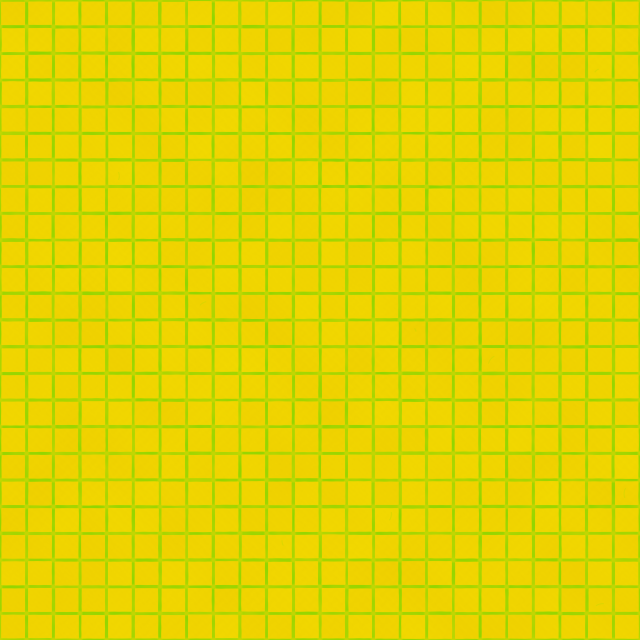
Write a WebGL 1 fragment shader that draws this pattern.

```glsl
precision highp float;
// Square yellow mosaic tiles with thin, unevenly worn lime green grout.
uniform vec2 u_resolution;

const float TILES = 24.0;
const float TAU = 6.2831853;
const vec3 TILE_COOL = vec3(0.945, 0.845, 0.0);
const vec3 TILE_WARM = vec3(0.935, 0.812, 0.0);
const vec3 GROUT_DARK = vec3(0.57, 0.84, 0.0);
const vec3 GROUT_PALE = vec3(0.77, 0.84, 0.01);

// Random value per cell, wrapping at the canvas edges.
float hash(vec2 cell, float seed) {
  vec2 id = mod(cell, TILES);
  return fract(sin(dot(id, vec2(12.99, 78.23)) + seed * 37.7) * 4375.85);
}

// Layered sines in whole cycles per canvas, roughly -1 to 1.
float wave(vec2 uv, float cycles) {
  vec2 p = uv * TAU;
  float sum = sin(p.x * cycles + 2.0 * sin(p.y * (cycles - 1.0)));
  sum += sin(p.y * (cycles + 2.0) + 2.0 * sin(p.x * (cycles + 1.0) + 1.3));
  sum += 0.5 * sin((p.x + p.y) * (2.0 * cycles + 1.0) + 0.7);
  return sum / 2.5;
}

float roundedBox(vec2 p, vec2 halfSize, float radius) {
  vec2 q = abs(p) - halfSize + radius;
  return length(max(q, 0.0)) + min(max(q.x, q.y), 0.0) - radius;
}

// Distance to a short curved stroke through the origin.
float strokeDistance(vec2 p, float angle, float reach) {
  float c = cos(angle);
  float s = sin(angle);
  vec2 q = vec2(c * p.x + s * p.y, c * p.y - s * p.x);
  q.y += 1.2 * q.x * q.x;
  return length(vec2(max(abs(q.x) - reach, 0.0), q.y));
}

// Grout: each side of a tile has its own shade, crossings are paler.
vec3 groutColor(vec2 grid, vec2 local, vec2 uv) {
  vec2 a = abs(local);
  bool upright = a.x > a.y;
  vec2 side = upright ? vec2(floor(grid.x + 0.5), floor(grid.y))
                      : vec2(floor(grid.x), floor(grid.y + 0.5));
  float shade = hash(side, upright ? 1.0 : 2.0);
  float pale = 0.1 + 0.55 * shade + 0.16 * wave(uv, 17.0);
  float crossing = smoothstep(0.36, 0.47, min(a.x, a.y));
  pale = mix(pale, 0.95, crossing);
  return mix(GROUT_DARK, GROUT_PALE, clamp(pale, 0.0, 1.0));
}

// Glaze: slight change of tone per tile, soft clouds and a fine grain.
vec3 tileColor(vec2 cell, vec2 uv) {
  float tone = 0.15 + 0.6 * hash(cell, 3.0) + 0.2 * wave(uv, 3.0);
  vec3 color = mix(TILE_COOL, TILE_WARM, clamp(tone, 0.0, 1.0));
  return color + vec3(0.004, 0.004, 0.0) * wave(uv, 61.0);
}

// Faint green scratch on a few tiles.
float scratch(vec2 cell, vec2 local, float blur) {
  float present = step(0.988, hash(cell, 4.0));
  vec2 center = 0.4 * (vec2(hash(cell, 5.0), hash(cell, 6.0)) - 0.5);
  float reach = mix(0.03, 0.17, hash(cell, 7.0));
  float d = strokeDistance(local - center, hash(cell, 8.0) * TAU, reach);
  return present * (1.0 - smoothstep(0.0, 0.025 + blur, d));
}

void main() {
  vec2 uv = gl_FragCoord.xy / u_resolution;
  vec2 grid = uv * TILES;
  vec2 cell = floor(grid);
  vec2 local = fract(grid) - 0.5;
  float pixel = TILES / min(u_resolution.x, u_resolution.y);
  float blur = max(0.02, 0.6 * pixel);

  // Hand-laid tiles: small shifts, sizes and wavering edges.
  vec2 shift = 0.018 * (vec2(hash(cell, 9.0), hash(cell, 10.0)) - 0.5);
  vec2 size = 0.444 + 0.014 * (vec2(hash(cell, 11.0), hash(cell, 12.0)) - 0.5);
  float edge = roundedBox(local - shift, size, 0.035) + 0.004 * wave(uv, 29.0);
  float cover = 1.0 - smoothstep(-blur, blur, edge);

  vec3 grout = groutColor(grid, local, uv);
  vec3 tile = tileColor(cell, uv);
  tile = mix(tile, GROUT_PALE, 0.4 * scratch(cell, local, 0.5 * pixel));
  gl_FragColor = vec4(mix(grout, tile, cover), 1.0);
}
```
